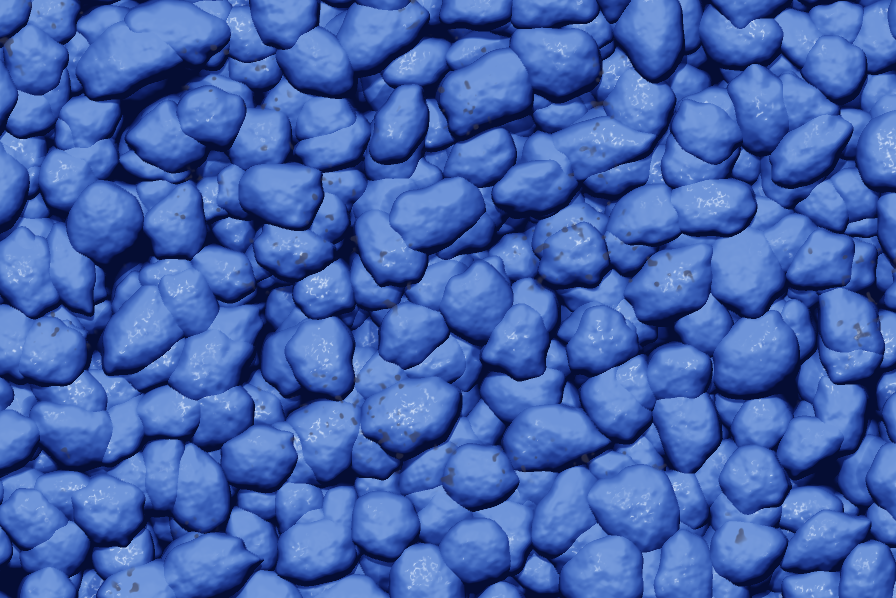
Write a Shadertoy shader that draws this texture.

```glsl
// A heap of glossy blue painted pebbles in sunlight, with dark gaps between them.

const vec3 SUN = vec3(-0.10, 0.50, 0.86);
const float GROUND = -0.11;
const int LAYERS = 4;

float hash(vec2 p) {
    vec3 a = fract(p.xyx * 0.1031);
    a += dot(a, a.yzx + 33.33);
    return fract((a.x + a.y) * a.z);
}

float noise(vec2 p) {
    vec2 i = floor(p), f = fract(p);
    f = f * f * (3.0 - 2.0 * f);
    return mix(mix(hash(i), hash(i + vec2(1, 0)), f.x),
               mix(hash(i + vec2(0, 1)), hash(i + vec2(1, 1)), f.x), f.y);
}

mat2 rotation(float a) {
    float c = cos(a), s = sin(a);
    return mat2(c, -s, s, c);
}

// Two turned octaves hide the noise lattice
float roughness(vec2 p) {
    return 0.6 * noise(rotation(0.6) * p) + 0.4 * noise(rotation(1.9) * p * 1.7 + 50.0);
}

float layerSize(float layer) { return 0.143 - 0.014 * layer; }

vec2 toGrid(vec2 p, float layer) {
    return rotation(0.35 + 1.1 * layer) * p / layerSize(layer) + 40.0 + 30.0 * layer;
}

// Rounded random polygon: 0 at the centre, 1 on the outline
float outline(vec2 q, vec2 seed) {
    float sum = 0.0;
    for (int i = 0; i < 6; i++) {
        float k = float(i), random = hash(seed + 11.0 * k);
        float a = 6.2832 * (k + 0.5 * random) / 6.0;
        float reach = mix(0.76, 1.0, fract(random * 37.0));
        float d = max(dot(q, vec2(cos(a), sin(a))) / reach, 0.0);
        d *= d;
        sum += d * d * d;
    }
    return pow(sum + 1e-6, 1.0 / 6.0) + 0.2 * (noise(q * 2.5 + seed) - 0.5);
}

// Height of one pebble; id holds its cell and layer, g is the point in its grid
float pebble(vec2 g, vec3 id) {
    vec2 seed = id.xy + 131.0 * id.z;
    vec2 jitter = vec2(hash(seed + 3.0), hash(seed + 19.0)) - 0.5;
    vec2 q = g - id.xy - 0.5 - 0.52 * jitter;
    float radius = mix(0.43, 0.60, hash(seed + 37.0));
    float stretch = mix(1.0, 1.25, hash(seed + 53.0));
    if (length(q) > 1.35 * radius * stretch) return -1.0;
    q = rotation(6.2832 * hash(seed + 71.0)) * q / (radius * vec2(stretch, 1.0 / stretch));
    float f = 1.0 - pow(max(outline(q, seed), 0.0), 2.6);
    float dome = f > 0.0 ? sqrt(f) : 4.0 * f;
    vec2 tilt = vec2(hash(seed + 83.0), hash(seed + 97.0)) - 0.5;
    float base = -0.019 * id.z + 0.022 * (hash(seed + 113.0) - 0.5);
    return base + 0.75 * radius * layerSize(id.z) * (dome + 0.6 * dot(q, tilt));
}

// Topmost height at p, and which pebble it belongs to
float heap(vec2 p, out vec3 top) {
    float h = GROUND;
    top = vec3(-1);
    for (int l = 0; l < LAYERS; l++) {
        float layer = float(l);
        // Stop once deeper layers cannot reach the surface
        if (h > 0.011 - 0.019 * layer + 0.55 * layerSize(layer)) break;
        vec2 g = toGrid(p, layer), cell = floor(g);
        for (int k = 0; k < 9; k++) {
            vec3 id = vec3(cell + vec2(k % 3 - 1, k / 3 - 1), layer);
            float hk = pebble(g, id);
            if (hk > h) { h = hk; top = id; }
        }
    }
    return h;
}

float relief(vec2 p, vec3 id) {
    return pebble(toGrid(p, id.z), id) + 0.0055 * roughness(p * 42.0)
         + 0.0010 * noise(rotation(1.1) * p * 130.0);
}

// Paint colour from deep shade (0) to full light (1)
vec3 paint(float t) {
    vec3 c = mix(vec3(0.02, 0.05, 0.20), vec3(0.05, 0.11, 0.37), smoothstep(0.02, 0.16, t));
    c = mix(c, vec3(0.12, 0.23, 0.57), smoothstep(0.14, 0.36, t));
    c = mix(c, vec3(0.21, 0.36, 0.71), smoothstep(0.34, 0.62, t));
    c = mix(c, vec3(0.31, 0.47, 0.79), smoothstep(0.58, 0.82, t));
    return mix(c, vec3(0.43, 0.58, 0.85), smoothstep(0.78, 0.97, t));
}

vec3 shade(vec2 p) {
    vec3 id, other;
    float h = heap(p, id);
    if (id.z < 0.0) return paint(0.0);
    vec2 e = vec2(0.0015, 0.0);
    float r = relief(p, id);
    vec2 slope = vec2(relief(p + e.xy, id) - r, relief(p + e.yx, id) - r) / e.x;
    vec3 n = normalize(vec3(-slope, 1.0));
    vec3 sun = normalize(SUN);

    // Cast shadow, then crevice darkening from one side
    float lit = 1.0;
    for (int i = 0; i < 2; i++) {
        float reach = 0.010 + 0.017 * float(i);
        float blocker = heap(p + reach * normalize(sun.xy), other);
        lit = min(lit, 1.0 - smoothstep(0.0, 0.012, blocker - h - 1.7 * reach));
    }
    float wall = heap(p + vec2(0.017, -0.010), other);
    float closed = clamp((wall - h - 0.004) / 0.04, 0.0, 1.0);
    float open = (1.0 - 0.35 * closed) * smoothstep(-0.12, 0.01, h);
    float light = max(dot(n, sun), 0.0) * mix(0.38, 1.0, lit) * open;
    vec3 col = paint(light * 1.06 + 0.08 * (roughness(p * 45.0) - 0.5));

    // Wet gloss, grainy sparkles and a few rusty pits
    vec3 halfway = normalize(sun + vec3(0, 0, 1));
    vec2 grain = vec2(roughness(p * 150.0), roughness(p * 150.0 + 40.0)) - 0.5;
    float glint = pow(max(dot(normalize(n + vec3(1.1 * grain, 0.0)), halfway), 0.0), 110.0);
    float patches = smoothstep(0.48, 0.75, roughness(p * 14.0 + 7.0));
    float gloss = 0.06 * pow(max(dot(n, halfway), 0.0), 40.0);
    float pit = smoothstep(0.70, 0.82, roughness(p * 70.0)) * smoothstep(0.62, 0.75, noise(p * 9.0 + 60.0));
    col = mix(col, vec3(0.24, 0.24, 0.32), 0.6 * pit);
    return mix(col, vec3(0.88, 0.93, 1.0), lit * open * min(gloss + 0.8 * glint * patches, 1.0));
}

void mainImage(out vec4 fragColor, in vec2 fragCoord) {
    // Two diagonal samples smooth the edges
    vec2 d = vec2(0.25, 0.25);
    vec3 col = shade((fragCoord + d) / iResolution.y) + shade((fragCoord - d) / iResolution.y);
    fragColor = vec4(0.5 * col, 1.0);
}
```
